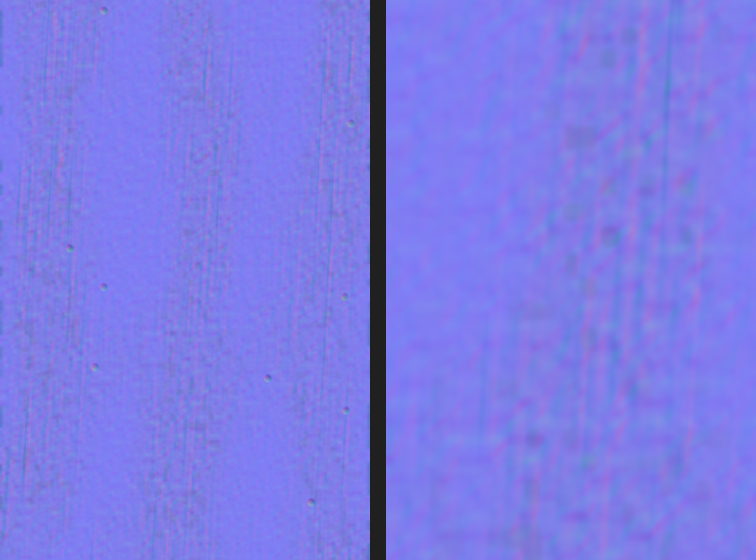
Left, the full canvas; right, a detail of the centre.
Give the GLSL for this texture map, as a Shadertoy shader.

```glsl
const vec3 FLAT_BLUE = vec3(0.500, 0.492, 0.953);
const float LEAN = 0.055;      // sideways drift of the wood-like streaks
const float RELIEF = 0.00085;  // depth of the surface grain

float hash(vec2 cell) {
    return fract(sin(dot(cell, vec2(127.1, 311.7))) * 43758.5453);
}

float noise(vec2 p) {
    vec2 i = floor(p), f = fract(p);
    vec2 u = f * f * f * (f * (f * 6.0 - 15.0) + 10.0);
    return mix(mix(hash(i), hash(i + vec2(1, 0)), u.x),
               mix(hash(i + vec2(0, 1)), hash(i + vec2(1, 1)), u.x), u.y);
}

float fbm(vec2 p) {
    return 0.55 * noise(p) + 0.3 * noise(p * 2.03 + 17.0) + 0.15 * noise(p * 4.1 + 41.0);
}

// Axis-aligned streak space
vec2 unlean(vec2 p) {
    return vec2(p.x - LEAN * (p.y - 0.757), p.y);
}

// Worn vertical bands, broken up by patchy noise
float roughness(vec2 p) {
    vec2 q = unlean(p);
    float band = 0.5 + 0.5 * cos(6.2832 * (q.x - 0.13) / 0.39);
    float patches = fbm(q * vec2(9.0, 3.5) + 5.0);
    return smoothstep(0.22, 0.95, 0.6 * band + 0.9 * patches - 0.2);
}

// Small round pits, at most one in each cell
float pits(vec2 p, float cells) {
    vec2 i = floor(p * cells), f = fract(p * cells);
    vec2 centre = 0.3 + 0.4 * vec2(hash(i + 3.1), hash(i + 8.7));
    float present = step(0.94, hash(i + 21.3));
    return present * (1.0 - smoothstep(0.02, 0.11, length(f - centre)));
}

float surfaceHeight(vec2 p, float rough) {
    vec2 q = unlean(p);
    vec2 slanted = vec2(p.x - 0.35 * p.y, p.y);
    float grain = noise(slanted * vec2(78.0, 58.0))
                + 0.3 * noise(slanted * vec2(125.0, 100.0) + 9.0);
    float streaks = noise(q * vec2(95.0, 9.0) + 31.0);
    float scratches = smoothstep(0.68, 0.95, noise(q * vec2(72.0, 3.0) + 57.0));
    return RELIEF * (grain * mix(0.55, 1.0, rough)
                   + streaks * mix(0.15, 0.75, rough)
                   + scratches * mix(0.1, 0.6, rough)
                   - 1.5 * pits(p, 9.0));
}

vec2 slope(vec2 p, float rough) {
    vec2 e = vec2(0.0022, 0.0);
    return vec2(surfaceHeight(p + e.xy, rough) - surfaceHeight(p - e.xy, rough),
                surfaceHeight(p + e.yx, rough) - surfaceHeight(p - e.yx, rough)) / (2.0 * e.x);
}

// Chipped rim along the left and right sides
float sideWear(vec2 p) {
    float inset = min(p.x, 1.0 - p.x);
    return (1.0 - smoothstep(0.0, 0.014, inset)) * smoothstep(0.4, 0.75, noise(p * vec2(20.0, 32.0)));
}

void mainImage(out vec4 fragColor, in vec2 fragCoord) {
    vec2 p = fragCoord / iResolution.x;
    float rough = roughness(p);
    vec2 tilt = slope(p, rough);

    // Tilt goes to red and green, steepness and wear dull the blue
    vec3 color = FLAT_BLUE;
    color.rg -= tilt * vec2(0.85, 0.8);
    color.b -= 0.045 * rough + 3.0 * dot(tilt, tilt);
    color.b += 0.018 * (noise(p * vec2(62.0, 48.0) + 73.0) - 0.5);

    // Dull specks gathered in the rough bands
    float specks = smoothstep(0.62, 0.92, noise(p * vec2(58.0, 44.0) + 91.0)) * rough;
    color -= specks * vec3(0.025, 0.015, 0.065);
    color -= pits(p, 9.0) * vec3(0.03, 0.0, 0.12);
    color -= sideWear(p) * vec3(0.12, 0.02, 0.12);

    fragColor = vec4(clamp(color, 0.0, 1.0), 1.0);
}
```
